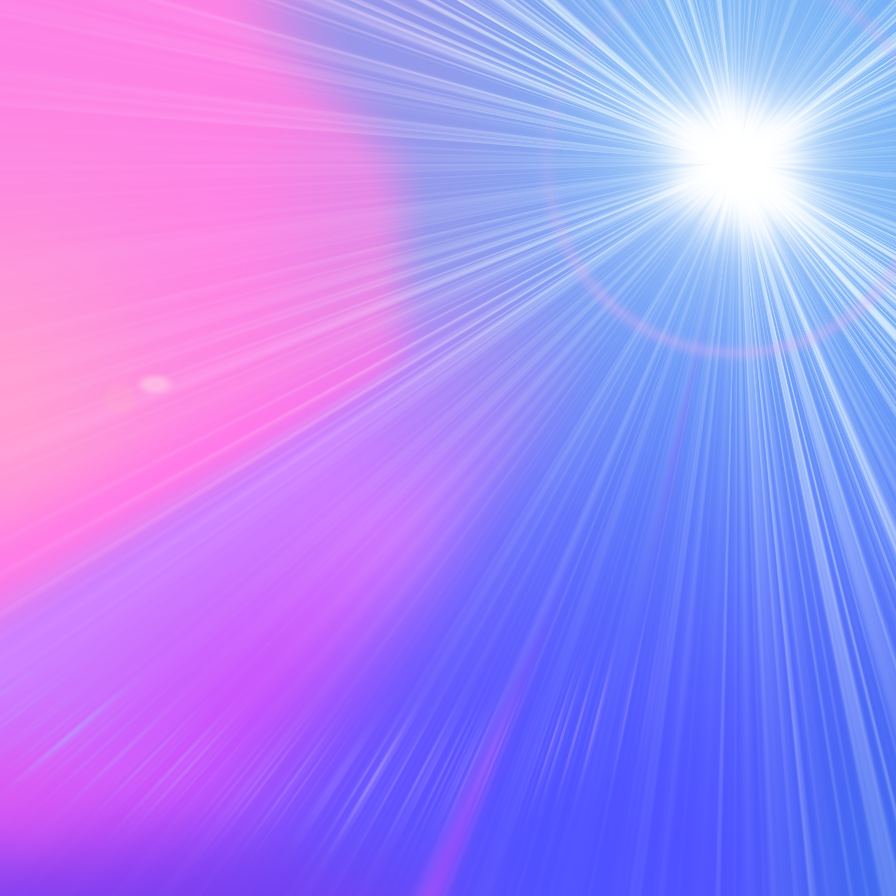
This background is drawn by a Shadertoy shader. Its source:

```glsl
// Radiant white sunburst over a pink, violet and blue gradient, with lens halo and light fibres
#define SUN vec2(0.823, 0.818)
#define CORE_SIZE 0.056
#define GLOW_SIZE 0.135
#define RAY_GAIN 1.15
#define HALO_RADIUS 0.212
#define PINK vec3(0.99, 0.51, 0.90)
#define PEACH vec3(1.0, 0.64, 0.82)
#define VIOLET vec3(0.79, 0.32, 0.99)
#define LILAC vec3(0.80, 0.49, 1.0)
#define DEEP_BLUE vec3(0.31, 0.32, 1.0)
#define SKY vec3(0.42, 0.67, 0.96)
const float TAU = 6.2831853;

float rise(float a, float b, float x) { return smoothstep(a, b, x); }
float fall(float a, float b, float x) { return 1.0 - smoothstep(a, b, x); }
float bell(float x, float width) { x /= width; return exp(-x * x); }

float slope(float cell, float seed) {
    return 2.0 * fract(sin(cell * 12.9898 + seed * 78.233) * 43758.547) - 1.0;
}

// Periodic 1D gradient noise around the circle, turn in 0..1
float angularNoise(float turn, float cells, float seed) {
    float x = turn * cells;
    float i = floor(x), f = x - i;
    float u = f * f * f * (f * (f * 6.0 - 15.0) + 10.0);
    float left = slope(mod(i, cells), seed) * f;
    float right = slope(mod(i + 1.0, cells), seed) * (f - 1.0);
    return mix(left, right, u) * 2.0;
}

// Thin bright lines, faded where they get narrower than a pixel
float fibres(float turn, float r, float cells, float seed) {
    float cellPixels = r * TAU / cells * iResolution.y;
    float line = rise(0.0, 0.62, angularNoise(turn, cells, seed));
    return mix(0.24, line, rise(0.8, 2.5, cellPixels));
}

// Angular lobe that wraps around the circle
float lobe(float angle, float centre, float width) {
    float d = mod(angle - centre + 0.5 * TAU, TAU) - 0.5 * TAU;
    return bell(d, width);
}

// Soft colour fields; angle is 0 to the left of the sun and grows downward
vec3 backdrop(vec2 p, float r, float angle) {
    vec3 col = mix(DEEP_BLUE, SKY, rise(0.08, 0.95, p.y + 0.35 * (p.x - 0.6)));
    col = mix(col, vec3(0.25, 0.44, 0.93), 0.8 * rise(0.78, 1.0, p.x) * fall(0.0, 0.45, p.y));
    col = mix(col, vec3(0.58, 0.59, 0.92), fall(0.42, 0.76, p.x) * rise(0.4, 0.65, p.y));

    // Violet wedge with a wide soft blue side
    vec3 wedge = mix(LILAC, VIOLET, rise(0.58, 0.86, angle) * rise(0.45, 0.85, r));
    float wedgeMask = 0.75 * fall(0.80, 1.06, angle) + 0.25 * fall(0.85, 1.35, angle);
    col = mix(col, wedge, wedgeMask * rise(0.25, 0.55, angle) * rise(0.2, 0.6, r));

    // Dark lower left corner with a magenta rim
    col = mix(col, vec3(0.46, 0.23, 0.93), 0.85 * fall(0.0, 0.16, p.y + 0.12 * p.x) * fall(0.3, 0.65, p.x));
    col = mix(col, vec3(0.88, 0.33, 0.95), 0.7 * bell(length((p - vec2(0.0, 0.11)) * vec2(1.0, 1.6)), 0.12));

    // Pink field, bounded by a soft upright edge and a ray
    vec3 pink = mix(PINK, PEACH, 0.85 * bell(length((p - vec2(0.0, 0.56)) * vec2(1.0, 0.8)), 0.18));
    pink = mix(pink, vec3(1.0, 0.45, 0.92), 0.7 * bell(angle - 0.51, 0.06));
    float edge = 0.462 - 0.08 * rise(0.8, 1.0, p.y);
    float soften = 0.05 + 0.1 * rise(0.75, 1.0, p.y);
    float pinkMask = fall(edge - soften, edge + 0.025, p.x) * fall(0.50, 0.59, angle);
    pinkMask *= 1.0 - 0.25 * rise(0.25, 0.45, p.x);
    return mix(col, pink, pinkMask);
}

void mainImage(out vec4 fragColor, in vec2 fragCoord) {
    vec2 p = fragCoord / iResolution.xy;
    vec2 toSun = SUN - p;
    float r = length(toSun) + 1e-4;
    float angle = atan(toSun.y, toSun.x);
    float turn = fract(angle / TAU + 1.0);
    vec3 col = backdrop(p, r, angle);

    // Sectors where the light is strongest
    float beams = 1.25 * lobe(angle, -0.52, 0.28) + 0.65 * lobe(angle, 0.46, 0.18)
        + 0.85 * lobe(angle, 1.85, 0.28) + 1.5 * lobe(angle, 2.45, 0.27)
        + 1.1 * lobe(angle, -2.55, 0.22) + 0.5 * lobe(angle, -1.35, 0.3);
    float strength = 0.22 + beams;

    // Rays: four scales of lines, each with a varying reach
    float rays = 0.0;
    float cells = 110.0;
    for (int i = 0; i < 4; i++) {
        float seed = float(i) + 1.0;
        float reach = 0.34 + 0.25 * angularNoise(turn, floor(cells * 0.6), seed + 9.0);
        rays += fibres(turn, r, cells, seed) * exp(-r / max(reach, 0.12));
        cells = floor(cells * 1.75);
    }
    vec3 rayColour = mix(vec3(1.0, 0.82, 1.0), vec3(0.90, 0.97, 1.0), rise(0.3, 0.6, p.x));
    col = mix(col, rayColour, 1.0 - exp(-RAY_GAIN * rays * strength));

    // Fine fringe along a curved lower front
    float front = 1.02 - 0.55 * (angle - 0.63);
    float fringe = bell(r - front, 0.07) * rise(0.5, 0.7, angle) * fall(1.25, 1.55, angle);
    float hair = 0.6 * fibres(turn, r, 900.0, 17.0) + 0.4 * fibres(turn, r, 420.0, 23.0);
    col = mix(col, vec3(0.72, 0.64, 1.0), 0.55 * fringe * hair);

    // Magenta streaks below the sun
    float streak = bell(angle - 1.175, 0.018) * rise(0.45, 0.95, r);
    streak += 0.25 * bell(angle - 1.36, 0.016) * bell(r - 0.3, 0.13);
    col = mix(col, vec3(0.70, 0.31, 0.98), 0.65 * streak);

    // Halo ring and small lens reflections
    float haloFade = 0.12 + 0.22 * rise(-0.2, 0.8, sin(angle)) + 0.12 * lobe(angle, -2.3, 0.3);
    col = mix(col, vec3(0.86, 0.67, 0.95), haloFade * bell(r - HALO_RADIUS, 0.008));
    float spot = length((p - vec2(0.173, 0.571)) / vec2(0.021, 0.012));
    col = mix(col, vec3(1.0, 0.76, 0.90), 0.75 * fall(0.4, 1.15, spot));
    float ghost = length(p - vec2(0.133, 0.555));
    col = mix(col, vec3(1.0, 0.66, 0.80), 0.35 * fall(0.012, 0.022, ghost));

    // White core flaring along the strong sectors, and surrounding glow
    float flare = CORE_SIZE * (0.9 + 0.55 * beams + 0.55 * angularNoise(turn, 70.0, 31.0));
    float glow = 0.62 * exp(-r / GLOW_SIZE) + 0.6 * bell(r, flare) + 0.6 * bell(r, CORE_SIZE * 1.25);
    col = mix(col, vec3(1.0), 1.0 - exp(-2.2 * glow * glow - 0.45 * glow));
    fragColor = vec4(clamp(col, 0.0, 1.0), 1.0);
}
```
